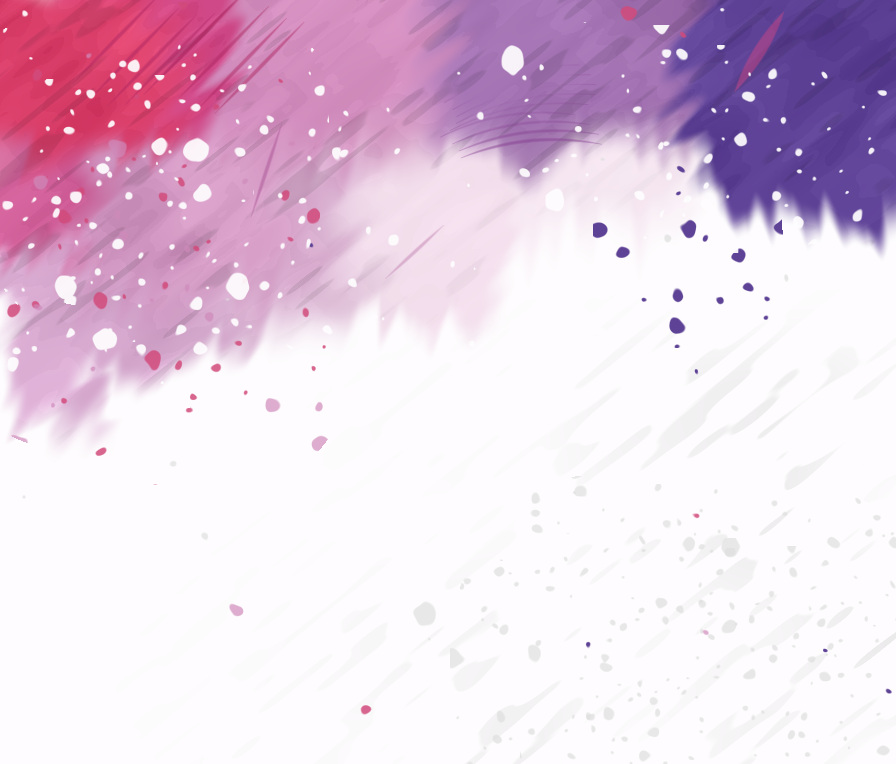
A WebGL 1 fragment shader for this background:

```glsl
precision highp float;
uniform vec2 u_resolution;

#define WARP 0.055
#define BRISTLE 0.10
#define GRAIN 0.13
#define RED vec3(0.86, 0.25, 0.42)
#define MAGENTA vec3(0.80, 0.27, 0.52)
#define MAUVE vec3(0.81, 0.54, 0.73)
#define LILAC vec3(0.85, 0.67, 0.82)
#define BLUSH vec3(0.95, 0.87, 0.925)
#define PURPLE vec3(0.63, 0.44, 0.69)
#define VIOLET vec3(0.37, 0.26, 0.59)
#define WHITE vec3(0.995, 0.99, 0.995)

float hash(vec2 p) {
  p = fract(p * vec2(0.1031, 0.1137));
  p += dot(p, p.yx + 33.33);
  return fract((p.x + p.y) * p.x * 17.3);
}

float noise(vec2 p) {
  vec2 i = floor(p), f = fract(p);
  f = f * f * (3.0 - 2.0 * f);
  i += 200.0;
  return mix(mix(hash(i), hash(i + vec2(1, 0)), f.x),
             mix(hash(i + vec2(0, 1)), hash(i + vec2(1, 1)), f.x), f.y);
}

float fbm(vec2 p) {
  return 0.55 * noise(p) + 0.3 * noise(p * 2.1 + 7.0) + 0.15 * noise(p * 4.3 + 19.0);
}

// Rounded patch of paint with a soft rim
float dab(vec2 q, vec2 center, vec2 radius, float soft) {
  vec2 v = (q - center) / radius;
  v *= v;
  return 1.0 - smoothstep(1.0 - soft, 1.0 + soft, sqrt(sqrt(dot(v, v))));
}

// Tapered brush line from a to b, bowed upward
float stroke(vec2 q, vec2 a, vec2 b, float width, float bow) {
  vec2 ab = b - a;
  float t = clamp(dot(q - a, ab) / dot(ab, ab), 0.0, 1.0);
  float arch = t * (1.0 - t) * 4.0;
  float d = length(q - a - ab * t + vec2(0.0, bow * arch));
  float px = 1.0 / u_resolution.y;
  return (1.0 - smoothstep(-px, px, d - width * arch)) * step(0.001, arch);
}

// Irregular drops scattered one per cell
float splatter(vec2 p, float cells, float density, float seed) {
  p += 0.007 * vec2(noise(p * 70.0 + seed), noise(p * 70.0 + seed + 31.0));
  vec2 id = floor(p * cells) + seed;
  float size = hash(id + 5.0);
  float r = mix(0.07, 0.30, size * size * size);
  vec2 c = mix(vec2(r), vec2(1.0 - r), vec2(hash(id + 11.0), hash(id + 23.0)));
  float edge = cells / u_resolution.y;
  float d = length(fract(p * cells) - c) - r;
  return (1.0 - smoothstep(-edge, edge, d)) * step(hash(id + 41.0), density);
}

void main() {
  // q spans the canvas from the top left; p keeps shapes in proportion
  vec2 q = gl_FragCoord.xy / u_resolution;
  q.y = 1.0 - q.y;
  vec2 p = q * vec2(u_resolution.x / u_resolution.y, 1.0);

  // Slanted strokes and downward bristles
  vec2 slant = vec2(dot(p, vec2(0.78, -0.62)), dot(p, vec2(0.62, 0.78)));
  float grain = noise(slant * vec2(7.0, 55.0));
  float lane = p.x + mix(0.4, -0.15, q.x) * p.y;
  float hair = 0.6 * noise(vec2(lane * 75.0, p.y * 5.0)) + 0.4 * noise(vec2(lane * 24.0, p.y * 4.0));
  vec2 w = q + WARP * (vec2(fbm(p * 7.0), fbm(p * 7.0 + 50.0)) - 0.5);
  w.x += 0.05 * (grain - 0.5);
  w.y += BRISTLE * (hair - 0.5) * smoothstep(0.08, 0.3, q.y);

  // Paint, pale layers first
  vec3 col = WHITE;
  col = mix(col, BLUSH, dab(w, vec2(0.45, 0.25), vec2(0.13, 0.19), 0.12));
  col = mix(col, BLUSH, 0.7 * dab(w, vec2(0.64, 0.17), vec2(0.13, 0.12), 0.35));
  col = mix(col, LILAC, dab(w, vec2(0.14, 0.31), vec2(0.14, 0.17), 0.17));
  col = mix(col, LILAC, dab(w, vec2(0.075, 0.40), vec2(0.038, 0.15), 0.3));
  col = mix(col, mix(LILAC, BLUSH, 0.35), dab(w, vec2(0.30, 0.27), vec2(0.10, 0.17), 0.3));
  col = mix(col, MAUVE, 0.6 * dab(w, vec2(0.21, 0.24), vec2(0.14, 0.14), 0.4));
  col = mix(col, PURPLE, dab(w, vec2(0.64, 0.0), vec2(0.20, 0.17), 0.25));
  col = mix(col, PURPLE, 0.75 * dab(w, vec2(0.57, 0.10), vec2(0.09, 0.11), 0.3));
  col = mix(col, MAUVE, dab(w, vec2(0.36, 0.02), vec2(0.14, 0.18), 0.28));
  col = mix(col, MAGENTA, 0.75 * dab(w, vec2(0.03, 0.24), vec2(0.07, 0.10), 0.3));
  col = mix(col, MAGENTA, dab(w, vec2(0.17, 0.03), vec2(0.09, 0.16), 0.2));
  col = mix(col, RED, dab(w, vec2(0.05, 0.09), vec2(0.15, 0.11), 0.3));
  col = mix(col, VIOLET, dab(w, vec2(0.93, 0.07), vec2(0.16, 0.21), 0.13));

  // Flat tonal facets and dry brush marks
  float cover = smoothstep(0.0, 0.35, 1.0 - col.g);
  float facet = floor(fbm(p * 8.0 + grain) * 7.0) / 7.0 - 0.45;
  col += cover * GRAIN * (facet + 0.35 * (grain - 0.5));
  float dry = smoothstep(0.72, 0.8, noise(slant * vec2(12.0, 90.0) + 9.0));
  col *= 1.0 - 0.09 * dry * cover;

  // Bristle lines
  for (int i = 0; i < 9; i++) {
    float k = float(i), h = hash(vec2(k, 3.0));
    vec2 a = vec2(0.49 + 0.03 * h, 0.135 + 0.009 * k);
    float arc = stroke(q, a, vec2(0.64 + 0.04 * h, 0.085 + 0.013 * k), 0.0025, 0.014);
    col = mix(col, vec3(0.54, 0.27, 0.58), 0.65 * arc);
    vec2 b = vec2(0.08 + 0.02 * k, 0.10 + 0.06 * h);
    float scratch = stroke(q, b, b + vec2(0.10, -0.12), 0.0022, 0.0);
    col = mix(col, vec3(0.68, 0.15, 0.38), 0.5 * scratch);
  }
  float lines = stroke(q, vec2(0.35, 0.195), vec2(0.41, 0.0), 0.002, -0.008);
  lines += stroke(q, vec2(0.28, 0.285), vec2(0.315, 0.16), 0.002, 0.0);
  lines += 0.6 * stroke(q, vec2(0.43, 0.365), vec2(0.495, 0.295), 0.002, 0.0);
  col = mix(col, vec3(0.69, 0.37, 0.61), 0.6 * lines);
  col = mix(col, MAGENTA, 0.5 * stroke(q, vec2(0.82, 0.12), vec2(0.875, 0.015), 0.007, 0.0));

  // Pale scratches and grey speckles toward the lower right
  float corner = smoothstep(0.55, 1.35, q.x + 0.55 * q.y) * smoothstep(0.36, 0.52, q.y);
  float dashes = smoothstep(0.73, 0.79, noise(slant * vec2(14.0, 80.0) + 60.0));
  col -= 0.075 * dashes * corner * noise(p * 6.0);
  float dust = dab(q, vec2(0.80, 0.91), vec2(0.27, 0.23), 0.6);
  col = mix(col, vec3(0.89), 0.8 * splatter(p, 19.0, 0.4 * dust, 70.0));
  col = mix(col, vec3(0.87), 0.7 * splatter(p, 42.0, 0.5 * dust, 90.0));

  // Coloured drops, then white ones over the paint
  float pinkZone = dab(q, vec2(0.16, 0.34), vec2(0.19, 0.24), 0.5);
  float violetZone = dab(q, vec2(0.79, 0.34), vec2(0.10, 0.15), 0.4);
  col = mix(col, vec3(0.82, 0.29, 0.48), 0.85 * splatter(p, 26.0, 0.3 * pinkZone, 10.0));
  col = mix(col, MAUVE, 0.7 * splatter(p, 23.0, 0.22 * pinkZone, 25.0));
  col = mix(col, VIOLET, splatter(p, 25.0, 0.38 * violetZone, 36.0));
  float band = 0.16 + 0.55 * dab(q, vec2(0.15, 0.26), vec2(0.18, 0.20), 0.5);
  band += 0.3 * dab(q, vec2(0.78, 0.16), vec2(0.20, 0.15), 0.5);
  band *= smoothstep(0.0, 0.12, q.y);
  float drops = max(splatter(p, 17.0, band * 0.65, 50.0), splatter(p, 36.0, band * 0.7, 120.0));
  col = mix(col, WHITE, 0.93 * drops * step(q.y, 0.55));

  gl_FragColor = vec4(clamp(col, 0.0, 1.0), 1.0);
}
```
